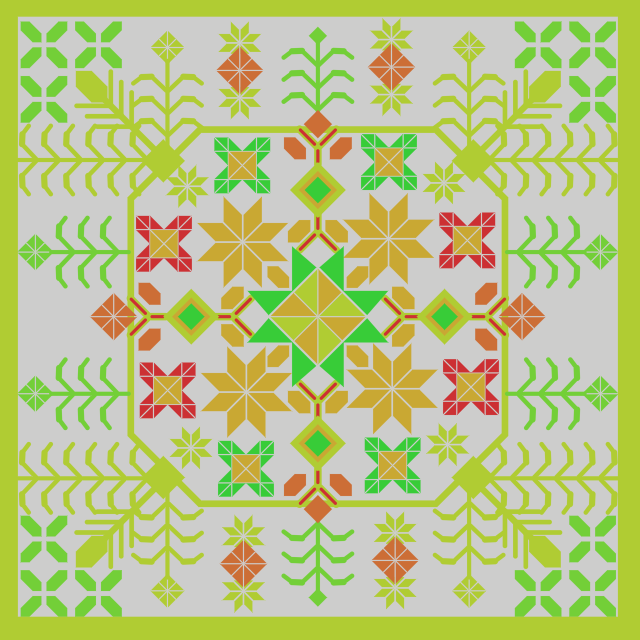
Write a three.js fragment shader that draws this pattern.

```glsl
varying vec2 vUv;

#define UNITS 76.8
#define CENTRE vec2(0.4967, 0.5052)
#define SOFT 0.08
#define HAIRLINE 0.07
#define LEAF_STEP 2.65
#define DIAG 0.7071

const vec3 CLOTH = vec3(0.805, 0.805, 0.80);
const vec3 OLIVE = vec3(0.69, 0.80, 0.20);
const vec3 GOLD = vec3(0.79, 0.66, 0.20);
const vec3 EMERALD = vec3(0.22, 0.80, 0.22);
const vec3 LEAF = vec3(0.45, 0.81, 0.22);
const vec3 RUST = vec3(0.80, 0.43, 0.21);
const vec3 CRIMSON = vec3(0.80, 0.19, 0.20);

void paint(inout vec3 cloth, float dist, vec3 thread) {
  cloth = mix(thread, cloth, smoothstep(-SOFT, SOFT, dist));
}

// Folds the plane into one octant: x is the smaller side, y the larger
vec2 octantFold(vec2 p) {
  p = abs(p);
  return vec2(min(p.x, p.y), max(p.x, p.y));
}

float box(vec2 p, float r) { return max(abs(p.x), abs(p.y)) - r; }

float diamond(vec2 p, float r) { return (abs(p.x) + abs(p.y) - r) * DIAG; }

float segment(vec2 p, vec2 a, vec2 b, float halfWidth) {
  vec2 ab = b - a;
  return length(p - a - ab * clamp(dot(p - a, ab) / dot(ab, ab), 0.0, 1.0)) - halfWidth;
}

// Diamond cut by eight hairline seams
float gem(vec2 p, float r) {
  vec2 o = octantFold(p);
  return max(diamond(p, r), HAIRLINE - min(o.x, (o.y - o.x) * DIAG));
}

// Square leaf with two opposite corners trimmed
float trimmedLeaf(vec2 p, float r, float trim) {
  return max(box(p, r), (abs(p.x - p.y) - trim) * DIAG);
}

// Eight parallelogram petals
float petalStar(vec2 p, float reach) {
  vec2 o = octantFold(p);
  float side = abs(o.x - 0.21 * reach) - 0.21 * reach;
  float slant = abs(o.y - o.x - 0.29 * reach) - 0.29 * reach;
  return max(side, slant * DIAG) + 0.1;
}

// Stem with pairs of hooked leaves
float plant(vec2 p, float root, float pairs, float tip) {
  float k = clamp(floor((p.y - root + 0.4) / LEAF_STEP), 0.0, pairs - 1.0);
  vec2 l = vec2(abs(p.x), p.y - root - k * LEAF_STEP);
  float d = segment(l, vec2(0.0), vec2(1.9, 1.8), 0.27);
  d = min(d, segment(l, vec2(1.9, 1.8), vec2(3.1, 1.75), 0.37));
  d = min(d, segment(l, vec2(3.1, 1.75), vec2(4.1, 1.0), 0.27));
  return min(d, segment(p, vec2(0.0, root - 1.3), vec2(0.0, tip), 0.25));
}

void paintFork(inout vec3 c, vec2 p) {
  float rim = min(segment(p, vec2(0.0, -2.0), vec2(0.0), 0.45),
                  segment(p, vec2(0.0), vec2(2.2), 0.45));
  float core = min(segment(p, vec2(0.0, -1.7), vec2(0.0, -0.4), 0.19),
                   segment(p, vec2(0.4), vec2(2.1), 0.19));
  paint(c, rim, OLIVE);
  paint(c, core, CRIMSON);
}

void paintBlossom(inout vec3 c, vec2 p, vec3 petal) {
  vec2 o = octantFold(p);
  float diagonal = (o.y - o.x) * DIAG;
  float petals = max(max(o.y - 3.35, diagonal - 1.2), HAIRLINE - abs(o.x - 1.7));
  paint(c, max(max(petals, 1.75 - o.y), HAIRLINE - diagonal), petal);
  paint(c, max(o.y - 1.65, HAIRLINE - diagonal), GOLD);
}

void main() {
  vec2 q = (vUv - CENTRE) * UNITS;
  vec2 a = abs(q);
  vec2 axis = octantFold(q);
  vec2 turn = sign(q);
  vec2 inner = abs(q - vec2(-0.05 - 0.22 * turn.y, 0.15 + 0.2 * turn.x));
  vec2 outer = abs(q - vec2(0.05, -0.3));
  vec3 c = CLOTH;

  // Octagon band
  float octagon = max(axis.y - 22.45, (a.x + a.y - 36.6) * DIAG);
  paint(c, abs(octagon) - 0.4, OLIVE);

  // Plants on the sides and corners
  vec2 sideways = vec2(abs(q.y + 0.75) - 8.5, a.x);
  vec2 upright = vec2(outer.x - 18.1, outer.y);
  paint(c, plant(vec2(q.x, a.y), 24.8, 3.0, 33.0), LEAF);
  paint(c, diamond(vec2(q.x, a.y - 33.7), 1.1), LEAF);
  paint(c, plant(sideways, 24.0, 3.0, 32.0), LEAF);
  paint(c, gem(sideways - vec2(0.0, 33.9), 2.2), LEAF);
  paint(c, plant(upright, 22.0, 3.0, 31.0), OLIVE);
  paint(c, gem(upright - vec2(0.0, 32.6), 2.05), OLIVE);
  paint(c, plant(vec2(outer.y - 19.1, outer.x), 20.5, 6.0, 36.0), OLIVE);

  // Diagonal feathers rooted in corner diamonds
  vec2 f = outer - vec2(18.4, 19.1);
  vec2 barb = vec2(min(f.x, f.y), max(f.x, f.y));
  float k = 4.0 + 1.25 * clamp(floor((barb.x - 4.0) / 1.25 + 0.5), 0.0, 2.0);
  paint(c, segment(barb, vec2(k), vec2(k, k + 4.1), 0.28), OLIVE);
  paint(c, segment(f, vec2(0.0), vec2(7.2), 0.38), OLIVE);
  paint(c, trimmedLeaf(f - 8.8, 1.9, 1.9), OLIVE);
  paint(c, diamond(f - vec2(0.2, -0.1), 2.6), OLIVE);

  // Three leaf crosses per corner
  vec2 cell = outer - 29.65;
  float crosses = trimmedLeaf(abs(abs(cell) - 3.27) - 1.55, 1.25, 1.05);
  paint(c, max(crosses, -max(cell.x, cell.y)), LEAF);

  // Rust gems between half stars
  vec2 ornament = inner - vec2(9.1, 29.6);
  vec2 crown = vec2(ornament.x, abs(ornament.y) - 3.3);
  paint(c, max(petalStar(crown, 2.8), -crown.y - 1.3), OLIVE);
  paint(c, gem(ornament, 2.85), RUST);

  // Stars and square blossoms inside the octagon
  paint(c, petalStar(inner - vec2(8.75, 9.0), 5.7), GOLD);
  paint(c, petalStar(inner - vec2(15.4, 15.7), 2.8), OLIVE);
  paintBlossom(c, octantFold(inner) - vec2(8.8, 18.2), inner.x > inner.y ? CRIMSON : EMERALD);

  // Four arms: end gems, leaves, forks and nested diamonds
  paint(c, gem(vec2(a.x - 24.5, q.y), 2.85), RUST);
  paint(c, diamond(vec2(q.x, a.y - 23.1), 1.7), RUST);
  paint(c, trimmedLeaf(axis - vec2(2.75, 20.2), 1.32, 1.35), RUST);
  paint(c, trimmedLeaf(vec2(axis.x - 2.25, 10.25 - axis.y), 1.35, 1.35), GOLD);
  paint(c, trimmedLeaf(axis - 4.75, 1.3, 1.3), GOLD);
  paintFork(c, vec2(axis.x, 10.2 - axis.y));
  paintFork(c, vec2(axis.x, axis.y - 20.3));
  vec2 link = axis - vec2(0.0, 15.2);
  paint(c, diamond(link, 3.35), OLIVE);
  paint(c, diamond(link, 2.3), GOLD);
  paint(c, diamond(link, 1.6), EMERALD);

  // Central pinwheel and its eight points
  float points = max((6.1 - axis.x - axis.y) * DIAG, axis.x - 3.1);
  paint(c, max(points, (axis.y - 5.75 - 0.87 * axis.x) * 0.75), EMERALD);
  bool greenWedge = (q.x * q.y > 0.0) == (a.x > a.y);
  paint(c, gem(q, 5.75), greenWedge ? OLIVE : GOLD);

  // Frame
  paint(c, 36.0 - axis.y, OLIVE);
  gl_FragColor = vec4(c, 1.0);
}
```
